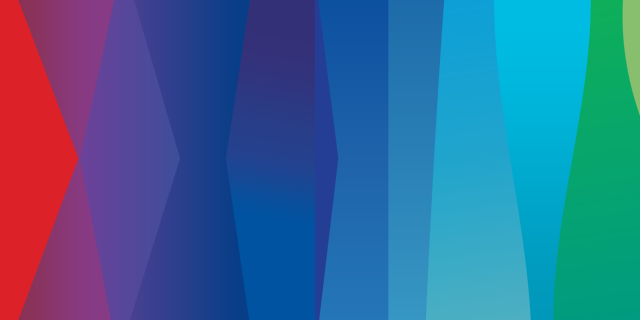
This background is drawn by a Shadertoy shader. Its source:

```glsl
#define KINK_Y 0.505
#define RED vec3(0.863, 0.130, 0.155)
#define PLUM vec3(0.530, 0.230, 0.520)
#define VIOLET vec3(0.425, 0.255, 0.600)
#define NAVY vec3(0.030, 0.243, 0.530)
#define ROYAL vec3(0.141, 0.243, 0.588)
#define LIME vec3(0.530, 0.750, 0.430)

// Straight-sided edge with a corner at KINK_Y
float kinkedEdge(float y, float bottom, float corner, float top) {
    return y < KINK_Y ? mix(bottom, corner, y / KINK_Y)
                      : mix(corner, top, (y - KINK_Y) / (1.0 - KINK_Y));
}

// Cover everything to the right of an edge, with a soft pixel-wide border
void paintRight(inout vec3 color, vec3 layer, float x, float edge) {
    float soft = 0.75 / iResolution.x;
    color = mix(color, layer, smoothstep(-soft, soft, x - edge));
}

// Three-stop vertical gradient
vec3 gradient3(float y, vec3 bottom, vec3 middle, vec3 top) {
    return y < 0.5 ? mix(bottom, middle, y * 2.0) : mix(middle, top, y * 2.0 - 1.0);
}

void mainImage(out vec4 fragColor, in vec2 fragCoord) {
    vec2 uv = fragCoord / iResolution.xy;
    float x = uv.x, y = uv.y;
    vec3 color = RED;

    // Angular bands shaded from left to right
    vec3 plum = mix(vec3(0.540, 0.195, 0.330), PLUM, smoothstep(0.02, 0.15, x));
    paintRight(color, plum, x, kinkedEdge(y, 0.0286, 0.1224, 0.0286));
    vec3 violet = mix(VIOLET, vec3(0.240, 0.305, 0.605), clamp((x - 0.125) / 0.156, 0.0, 1.0));
    paintRight(color, violet, x, kinkedEdge(y, 0.1732, 0.1250, 0.1784));
    vec3 indigo = mix(vec3(0.285, 0.250, 0.570), NAVY, clamp((x - 0.205) / 0.165, 0.0, 1.0));
    paintRight(color, indigo, x, kinkedEdge(y, 0.2031, 0.2813, 0.2096));

    // Dark panel with a slightly tilted gradient
    float tilt = y + 0.35 * (x - 0.42);
    vec3 panel = mix(vec3(0.0, 0.325, 0.627), vec3(0.140, 0.260, 0.560), smoothstep(0.30, 0.53, tilt));
    panel = mix(panel, vec3(0.205, 0.190, 0.470), smoothstep(0.45, 0.90, tilt));
    paintRight(color, panel, x, kinkedEdge(y, 0.3893, 0.3529, 0.3906));

    // Blue strips
    paintRight(color, ROYAL, x, 0.4922);
    vec3 blue = gradient3(y, vec3(0.141, 0.463, 0.722), vec3(0.122, 0.390, 0.670), vec3(0.045, 0.312, 0.625));
    paintRight(color, blue, x, kinkedEdge(y, 0.4987, 0.5286, 0.4974));
    vec3 steel = mix(vec3(0.215, 0.590, 0.765), vec3(0.115, 0.420, 0.665), y);
    paintRight(color, steel, x, 0.6068);

    // Curved bands
    vec3 sky = gradient3(y - 0.3 * (x - 0.74), vec3(0.295, 0.685, 0.760),
                         vec3(0.130, 0.645, 0.800), vec3(0.050, 0.625, 0.840));
    paintRight(color, sky, x, 0.6654 + 0.0220 * y + 0.0066 * y * y);
    vec3 cyan = mix(vec3(0.0, 0.590, 0.725), vec3(0.0, 0.738, 0.888), smoothstep(-0.1, 1.0, y));
    paintRight(color, cyan, x, mix(0.8307, 0.7721, smoothstep(-0.1, 1.0, y)));
    vec3 green = mix(vec3(0.0, 0.608, 0.500), vec3(0.055, 0.686, 0.350),
                     clamp(y - 0.3 * (x - 0.93), 0.0, 1.0));
    paintRight(color, green, x, mix(0.8646, 0.9232, smoothstep(0.0, 1.0, y)));
    float bulge = y - 0.95;
    paintRight(color, LIME, x, 0.9727 + 0.28 * bulge * bulge);

    fragColor = vec4(color, 1.0);
}
```
